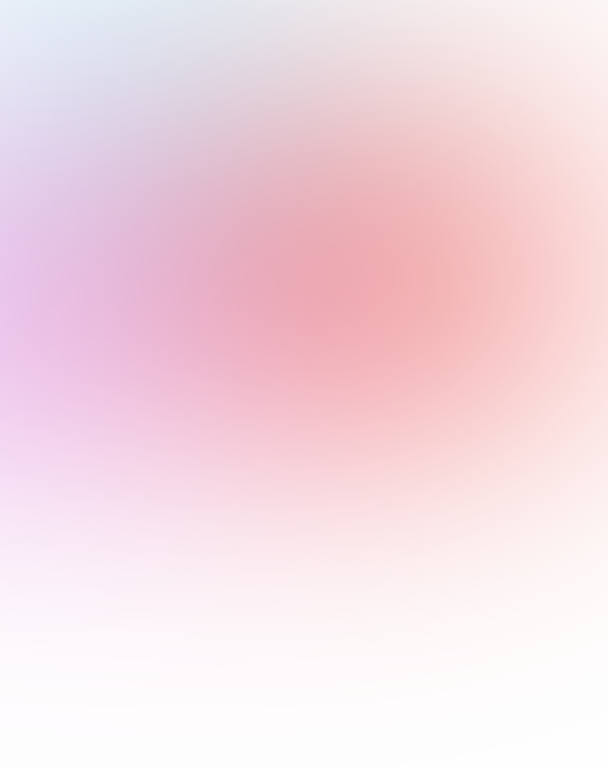
Write a WebGL 2 fragment shader that draws this background.

```glsl
#version 300 es
precision highp float;
// Soft coral, lilac and pale blue glows melting into a white canvas.

uniform vec2 u_resolution;
out vec4 fragColor;

const vec3 PAPER = vec3(0.998);
const vec3 CORAL = vec3(0.976, 0.729, 0.710);
const vec3 LILAC = vec3(0.953, 0.820, 0.965);
const vec3 SKY   = vec3(0.890, 0.969, 0.988);

// Elliptical Gaussian falloff: 1 at the center, 1/e at the radius.
float glow(vec2 p, vec2 center, vec2 radius) {
    vec2 d = (p - center) / radius;
    return exp(-dot(d, d));
}

// Light that a tinted glow removes from white.
vec3 absorbed(vec3 tint, float strength) {
    return (1.0 - tint) * strength;
}

void main() {
    vec2 uv = gl_FragCoord.xy / u_resolution;

    // Overlapping washes of pigment
    vec3 color = PAPER;
    color -= absorbed(CORAL, glow(uv, vec2(0.62, 0.64), vec2(0.44, 0.30)));
    color -= absorbed(LILAC, glow(uv, vec2(0.00, 0.59), vec2(0.53, 0.30)));
    color -= absorbed(SKY, glow(uv, vec2(0.24, 0.92), vec2(0.45, 0.30)));

    fragColor = vec4(clamp(color, 0.0, 1.0), 1.0);
}
```
